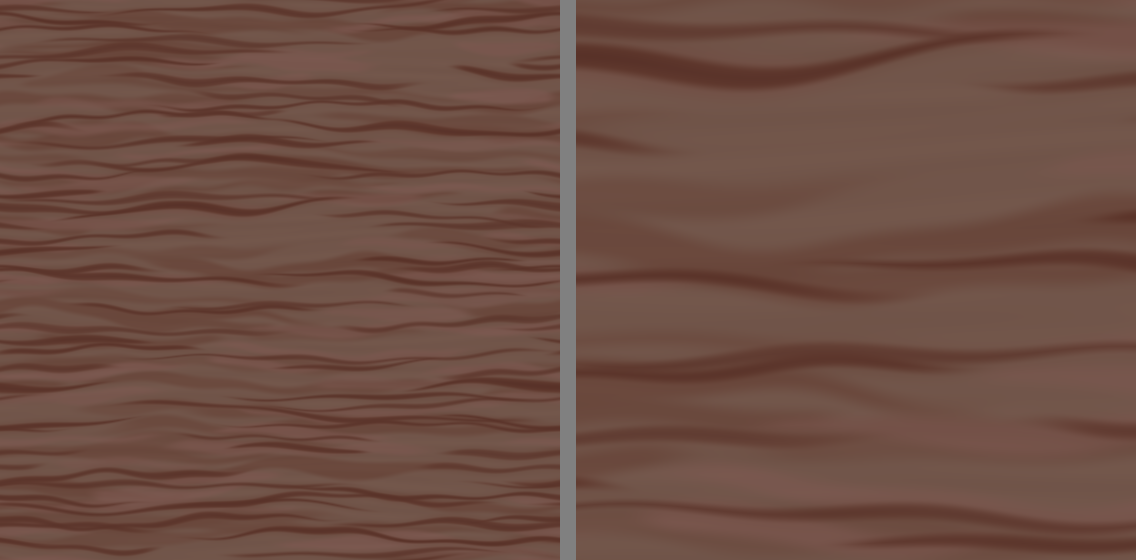
Left, the full canvas; right, a detail of the centre.
This texture is drawn by a Shadertoy shader. Its source:

```glsl
const vec3 BASE_TAUPE = vec3(0.445, 0.335, 0.290);
const vec3 PINK_LIGHT = vec3(0.487, 0.343, 0.312);
const vec3 MID_BROWN  = vec3(0.402, 0.258, 0.212);
const vec3 DARK_BROWN = vec3(0.368, 0.212, 0.168);
const vec3 DEEP_BROWN = vec3(0.325, 0.175, 0.145);

// Stroke layers: count, longest half length, half width, edge softness
const vec4 WASH  = vec4(46.0, 0.44, 0.0150, 0.0060);
const vec4 LIGHT = vec4(46.0, 0.34, 0.0135, 0.0055);
const vec4 HALO  = vec4(62.0, 0.44, 0.0110, 0.0090);
const vec4 GRAIN = vec4(62.0, 0.44, 0.0068, 0.0030);
const vec4 CORE  = vec4(62.0, 0.40, 0.0035, 0.0040);

const float WASH_SEED = 3.0;
const float LIGHT_SEED = 17.0;
const float GRAIN_SEED = 41.0;
const float WARP = 0.006;
const float SLOPE = 0.07;
const float WAVE = 0.009;
const float STREAK = 0.006;
const float TAU = 6.2831853;

vec4 hash4(float n) {
    return fract(sin(n * vec4(12.9898, 78.233, 37.719, 53.147) + 1.7) * 4375.85);
}

float wrapCentered(float x) {
    return fract(x + 0.5) - 0.5;
}

// One wandering brush stroke with tapered ends
float stroke(vec2 p, float id, float row, vec4 layer) {
    vec4 place = hash4(id);
    vec4 shape = hash4(id + 0.37);
    float dx = wrapCentered(p.x - place.x);
    float u = dx / (layer.y * mix(0.28, 1.0, place.z));
    float wander = SLOPE * (shape.x - 0.5) * dx
        + WAVE * shape.y * sin(dx * mix(9.0, 20.0, shape.z) + TAU * place.w)
        + 0.35 * WAVE * sin(dx * mix(24.0, 46.0, shape.w) + TAU * place.x);
    float dy = wrapCentered(p.y - row - wander);
    float taper = pow(max(1.0 - u * u, 0.0), 0.6);
    float pressure = 0.8 + 0.3 * sin(dx * 17.0 + TAU * shape.w);
    float halfWidth = layer.z * mix(0.55, 1.15, shape.z) * taper * pressure;
    float edge = smoothstep(-layer.w, layer.w, abs(dy) - halfWidth);
    float ends = 1.0 - smoothstep(0.72, 1.0, abs(u));
    return (1.0 - edge) * ends * mix(0.55, 1.0, shape.y);
}

// Combined coverage of strokes spread evenly over the rows
float strokes(vec2 p, float seed, vec4 layer) {
    float bare = 1.0;
    for (float i = 0.0; i < layer.x; i++) {
        float id = seed + i * 1.618;
        float row = (i + hash4(id + 0.71).x) / layer.x;
        bare *= 1.0 - stroke(p, id, row, layer);
    }
    return 1.0 - bare;
}

// Faint bristle marks from layered sines
float bristles(vec2 p) {
    float a = sin(p.y * 190.0 + 2.0 * sin(p.x * 7.0 + p.y * 23.0));
    float b = sin(p.y * 310.0 + 3.0 * sin(p.x * 5.0 - p.y * 31.0));
    return a * 0.6 + b * 0.4;
}

void mainImage(out vec4 fragColor, in vec2 fragCoord) {
    vec2 p = fragCoord / iResolution.y;

    // Shared drift keeps neighbouring strokes flowing together
    p.y += WARP * sin(TAU * p.x + 11.0 * p.y)
         + 0.5 * WARP * sin(2.0 * TAU * p.x - 19.0 * p.y);

    // Broad washes and highlights
    vec3 color = BASE_TAUPE;
    color = mix(color, MID_BROWN, 0.70 * strokes(p, WASH_SEED, WASH));
    color = mix(color, PINK_LIGHT, 0.75 * strokes(p, LIGHT_SEED, LIGHT));

    // Dark grain: soft surround, body, deep centre
    color = mix(color, MID_BROWN, 0.45 * strokes(p, GRAIN_SEED, HALO));
    color = mix(color, DARK_BROWN, 0.92 * strokes(p, GRAIN_SEED, GRAIN));
    color = mix(color, DEEP_BROWN, 0.50 * strokes(p, GRAIN_SEED, CORE));

    color += STREAK * bristles(p);
    fragColor = vec4(color, 1.0);
}
```
